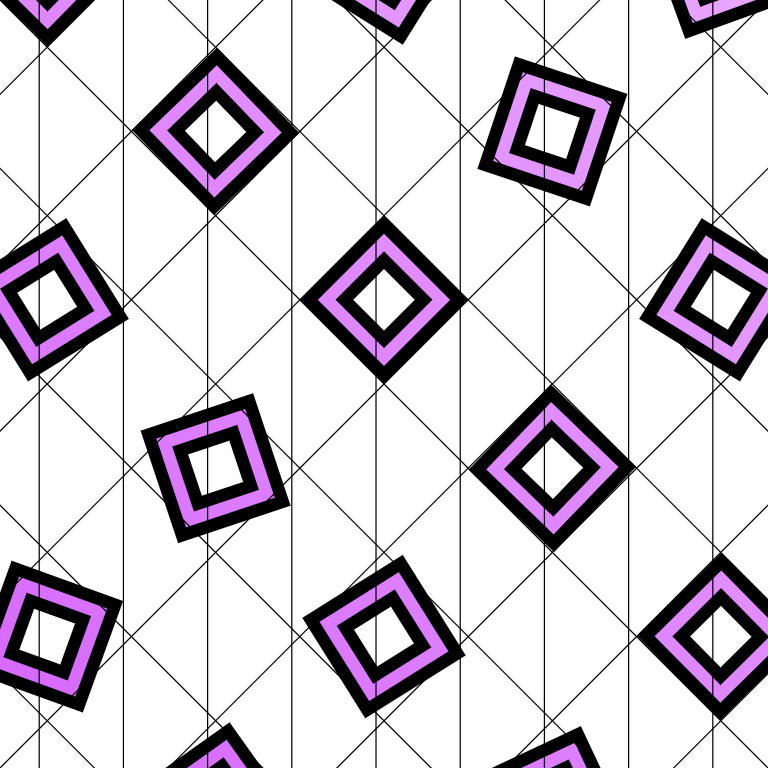
Reproduce this pattern procedurally as a Shadertoy shader.

```glsl
// Staggered lattice of concentric square frames, each turned by a random angle,
// under a grid of thin vertical and diagonal lines. Frames are Chebyshev distance
// bands; lines are repeated distances; a diagonal gradient tints the frames.

#define PITCH 0.43854        // spacing of frames within one sub-lattice
#define OUTER 0.0772         // half side of a frame
#define BAND 0.0163          // thickness of each nested band
#define LINE_WIDTH 0.0016
#define VERTICAL_SHIFT -0.0104
#define MAX_TURN 0.7854      // largest rotation, in radians
#define PAPER vec3(1.0)
#define INK vec3(0.0)
#define VIOLET_LOW vec3(0.84, 0.40, 1.0)
#define VIOLET_HIGH vec3(0.91, 0.65, 1.0)

float hash(vec2 cell) {
    return fract(sin(dot(cell, vec2(127.1, 311.7))) * 43758.5453);
}

mat2 rotation(float angle) {
    float c = cos(angle), s = sin(angle);
    return mat2(c, -s, s, c);
}

// Coverage of a shape from its signed distance, one pixel wide at the edge
float coverage(float dist, float pixel) {
    return clamp(0.5 - dist / pixel, 0.0, 1.0);
}

// Distance to the nearest multiple of the period
float repeatDistance(float x, float period) {
    return abs(x - period * floor(x / period + 0.5));
}

// Signed turn, weighted towards the larger angles
float randomTurn(vec2 cell) {
    float h = 2.0 * hash(cell) - 1.0;
    return sign(h) * sqrt(abs(h)) * MAX_TURN;
}

void mainImage(out vec4 fragColor, in vec2 fragCoord) {
    float pixel = 1.0 / iResolution.y;
    vec2 p = (fragCoord - 0.5 * iResolution.xy) * pixel;
    vec3 color = PAPER;

    // Frames: two sub-lattices, the second offset by half a pitch
    vec2 q = p - vec2(0.0, 0.25 * PITCH);
    vec3 violet = mix(VIOLET_LOW, VIOLET_HIGH, clamp(0.5 + 0.5 * (p.x + p.y), 0.0, 1.0));
    for (int i = 0; i < 2; i++) {
        vec2 cell = floor(q / PITCH + 0.5 + 0.5 * float(i)) - 0.5 * float(i);
        vec2 local = abs(rotation(randomTurn(cell)) * (q - cell * PITCH));
        float dist = max(local.x, local.y) - OUTER;
        color = mix(color, INK, coverage(dist, pixel));
        color = mix(color, violet, coverage(dist + BAND, pixel));
        color = mix(color, INK, coverage(dist + 2.0 * BAND, pixel));
        color = mix(color, PAPER, coverage(dist + 3.0 * BAND, pixel));
    }

    // Lines: verticals at a quarter pitch, diagonals crossing every half pitch
    float vertical = repeatDistance(p.x - VERTICAL_SHIFT, 0.25 * PITCH);
    float rising = repeatDistance(p.x - p.y, 0.5 * PITCH) * sqrt(0.5);
    float falling = repeatDistance(p.x + p.y, 0.5 * PITCH) * sqrt(0.5);
    vec3 lines = vec3(vertical, rising, falling) - 0.5 * LINE_WIDTH;
    for (int i = 0; i < 3; i++) {
        color = mix(color, INK, coverage(lines[i], pixel));
    }

    fragColor = vec4(color, 1.0);
}
```
